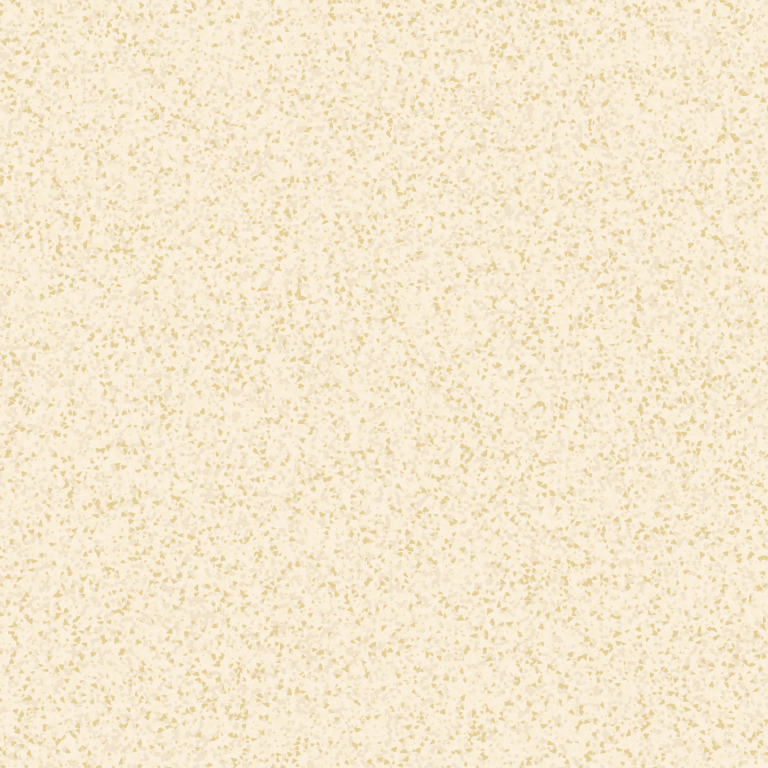
This texture is drawn by a three.js fragment shader. Its source:

```glsl
varying vec2 vUv;

#define GRAIN_CELLS 215.0
#define GRAIN_SHARPNESS 9.0
#define FLECK_CELLS 132.0
#define FLECK_SHARE 0.56
#define FLECK_SOFTNESS 0.16
#define WARM_WHITE vec3(0.985, 0.937, 0.868)
#define CREAM vec3(0.978, 0.930, 0.832)
#define BEIGE vec3(0.945, 0.886, 0.790)
#define PALE_GOLD vec3(0.945, 0.885, 0.735)
#define DEEP_GOLD vec3(0.895, 0.810, 0.580)

vec3 hash3(vec2 p) {
  vec3 q = fract(p.xyx * vec3(0.1031, 0.1030, 0.0973));
  q += dot(q, q.yxz + 33.33);
  return fract((q.xxy + q.yzz) * q.zyx);
}

// Soft cellular mottle of three light tones
vec3 grainGround(vec2 uv) {
  vec2 p = uv * GRAIN_CELLS;
  vec2 cell = floor(p);
  vec3 sum = vec3(0.0);
  float total = 0.0;
  for (int y = -1; y <= 1; y++) {
    for (int x = -1; x <= 1; x++) {
      vec2 id = cell + vec2(float(x), float(y));
      vec3 rnd = hash3(id + 19.0);
      vec2 offset = p - id - rnd.xy;
      float weight = exp(-GRAIN_SHARPNESS * dot(offset, offset)) + 1e-5;
      vec3 tone = rnd.z < 0.43 ? WARM_WHITE : (rnd.z < 0.78 ? CREAM : BEIGE);
      sum += tone * weight;
      total += weight;
    }
  }
  return sum / total;
}

// Slow drift that makes flecks gather and thin out
float density(vec2 uv) {
  float broad = sin(uv.x * 21.0 + 2.0 * sin(uv.y * 17.0));
  float fine = sin(uv.y * 47.0 + 2.0 * sin(uv.x * 39.0 + 1.0));
  return 0.05 * (broad + fine);
}

// Uneven rounded blob: 1 inside, 0 outside
float fleckMask(vec2 offset, float radius, vec3 shape) {
  float turn = shape.x * 6.2832;
  float c = cos(turn);
  float s = sin(turn);
  vec2 q = mat2(c, -s, s, c) * offset;
  float stretch = mix(1.0, 1.4, shape.y);
  q *= vec2(1.0 / stretch, stretch);
  float wobble = 1.0 + 0.2 * sin(3.0 * atan(q.y, q.x + 1e-5) + shape.z * 6.2832);
  float edge = length(q) - radius * wobble;
  return 1.0 - smoothstep(-FLECK_SOFTNESS, FLECK_SOFTNESS, edge);
}

// Scattered golden flecks of mixed size and depth
vec3 addFlecks(vec3 color, vec2 uv) {
  vec2 p = uv * FLECK_CELLS;
  vec2 cell = floor(p);
  for (int y = -1; y <= 1; y++) {
    for (int x = -1; x <= 1; x++) {
      vec2 id = cell + vec2(float(x), float(y));
      vec3 rnd = hash3(id + 71.0);
      vec3 shape = hash3(id + 307.0);
      float share = FLECK_SHARE + density(id / FLECK_CELLS);
      float present = step(rnd.z, share);
      float size = fract(rnd.z * 37.0);
      float radius = mix(0.14, 0.46, size * size);
      vec3 gold = mix(PALE_GOLD, DEEP_GOLD, smoothstep(0.1, 0.8, size));
      float mask = present * fleckMask(p - id - rnd.xy, radius, shape);
      color = mix(color, gold, mask);
    }
  }
  return color;
}

void main() {
  vec3 color = addFlecks(grainGround(vUv), vUv);
  gl_FragColor = vec4(color, 1.0);
}
```
